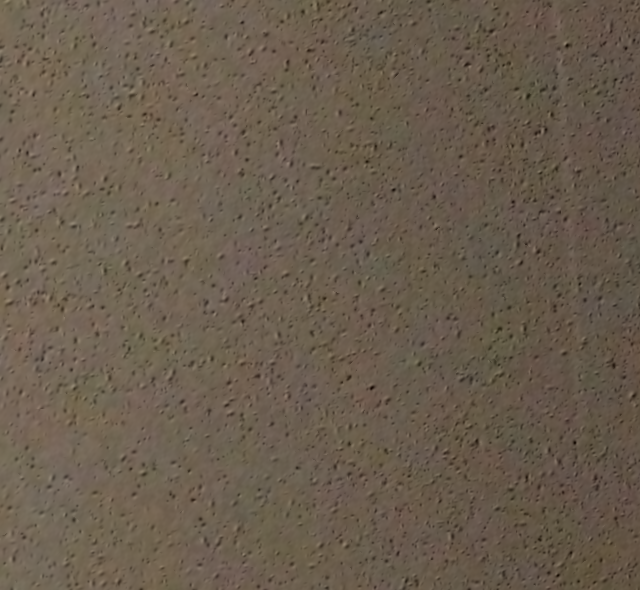
A WebGL 2 fragment shader for this texture:

```glsl
#version 300 es
precision highp float;
// Dim brown matte surface with slanted dark and pale specks, faint colour blotches and one pale crease.

#define LIGHT_SIDE vec3(0.468, 0.418, 0.350)
#define DARK_SIDE vec3(0.375, 0.325, 0.272)
#define COARSE_CELLS 76.0
#define FINE_CELLS 118.0
#define SPECK_DARK 0.21
#define SPECK_PALE 0.14
#define SPECK_ANGLE 0.95
#define GRAIN 0.034
#define BLOTCH 0.022
#define CREASE_GLOW 0.040

uniform vec2 u_resolution;
out vec4 outColor;

// Integer hash: three values in 0..1 for each lattice cell and seed
vec3 hash3(vec2 cell, int seed) {
    uvec3 v = uvec3(ivec3(ivec2(cell) + 4096, seed));
    v = v * 1664525u + 1013904223u;
    v.x += v.y * v.z; v.y += v.z * v.x; v.z += v.x * v.y;
    v ^= v >> 16u;
    v.x += v.y * v.z; v.y += v.z * v.x; v.z += v.x * v.y;
    return vec3(v >> 8u) / 16777216.0;
}

// Smooth value noise, three independent channels in -1..1
vec3 noise3(vec2 p, int seed) {
    vec2 i = floor(p), f = fract(p);
    f = f * f * (3.0 - 2.0 * f);
    vec3 low = mix(hash3(i, seed), hash3(i + vec2(1, 0), seed), f.x);
    vec3 high = mix(hash3(i + vec2(0, 1), seed), hash3(i + vec2(1, 1), seed), f.x);
    return mix(low, high, f.y) * 2.0 - 1.0;
}

vec2 rotate(vec2 p, float angle) {
    float c = cos(angle), s = sin(angle);
    return vec2(c * p.x + s * p.y, c * p.y - s * p.x);
}

// Soft elongated dot, long along x
float dot2d(vec2 d, vec2 radius) {
    d /= radius;
    return exp(-dot(d, d));
}

// Scattered pits, each with a pale rim on one side; returns a brightness offset
float specks(vec2 p, float cells, float density, int seed) {
    vec2 q = p * cells, home = floor(q);
    float sum = 0.0;
    for (int y = -1; y <= 1; y++)
    for (int x = -1; x <= 1; x++) {
        vec2 cell = home + vec2(x, y);
        vec3 place = hash3(cell, seed), kind = hash3(cell, seed + 1);
        if (place.z > density) continue;
        float angle = SPECK_ANGLE + (kind.x - 0.5) * 1.5;
        vec2 d = rotate(q - cell - place.xy, angle);
        vec2 radius = vec2(0.26 + 0.20 * kind.y, 0.16 + 0.09 * kind.z);
        float strength = 0.25 + 0.75 * kind.z * kind.z;
        float rimSide = kind.y < 0.7 ? 1.0 : -1.0;
        vec2 rim = d + vec2(0.10, 0.42 * rimSide);
        sum -= SPECK_DARK * strength * dot2d(d, radius);
        sum += SPECK_PALE * (0.2 + 0.8 * kind.y) * strength * dot2d(rim, radius);
    }
    return sum;
}

void main() {
    vec2 p = gl_FragCoord.xy / u_resolution.y;
    float across = gl_FragCoord.x / u_resolution.x;

    // Light falling off to the right and slightly downward
    float falloff = across + 0.10 * (0.5 - p.y) + 0.05 * noise3(p * 3.0, 1).x;
    vec3 color = mix(LIGHT_SIDE, DARK_SIDE, smoothstep(-0.15, 1.15, falloff));

    // Faint green, violet and ochre blotches
    vec3 tint = 0.6 * noise3(rotate(p, 0.7) * 13.0, 2) + 0.6 * noise3(p * 31.0, 3);
    color += BLOTCH * (tint - dot(tint, vec3(0.3, 0.59, 0.11))) * vec3(0.8, 0.7, 1.0);

    // Slanted soft grain, finer toward the dark side
    vec2 along = rotate(p, SPECK_ANGLE);
    float soft = noise3(along * vec2(65.0, 120.0), 4).x;
    float fine = noise3(along * vec2(150.0, 230.0), 5).x;
    color += GRAIN * mix(soft, fine, 0.35 + 0.35 * across);

    // Clustered specks: coarse at the left, small at the right
    float cluster = 0.5 + 0.5 * noise3(p * 11.0, 6).x;
    float coarse = specks(p, COARSE_CELLS, mix(0.40, 0.20, across) * (0.5 + cluster), 10);
    float small = specks(p, FINE_CELLS, mix(0.12, 0.48, across) * (0.5 + cluster), 20);
    color += (coarse + 0.8 * small) * vec3(1.0, 0.97, 0.90);

    // Pale, nearly upright crease that fades out near the bottom
    float center = 0.943 + 0.058 * (1.0 - p.y) + 0.002 * noise3(p.yy * 25.0, 7).x;
    float offset = (p.x - center) / 0.008;
    float wear = smoothstep(0.15, 0.55, p.y) * (0.75 + 0.45 * noise3(p * 60.0, 8).x);
    color += CREASE_GLOW * wear * exp(-offset * offset);
    float shadow = (p.x - center + 0.020) / 0.012;
    color -= 0.25 * CREASE_GLOW * wear * exp(-shadow * shadow);

    outColor = vec4(clamp(color, 0.0, 1.0), 1.0);
}
```
